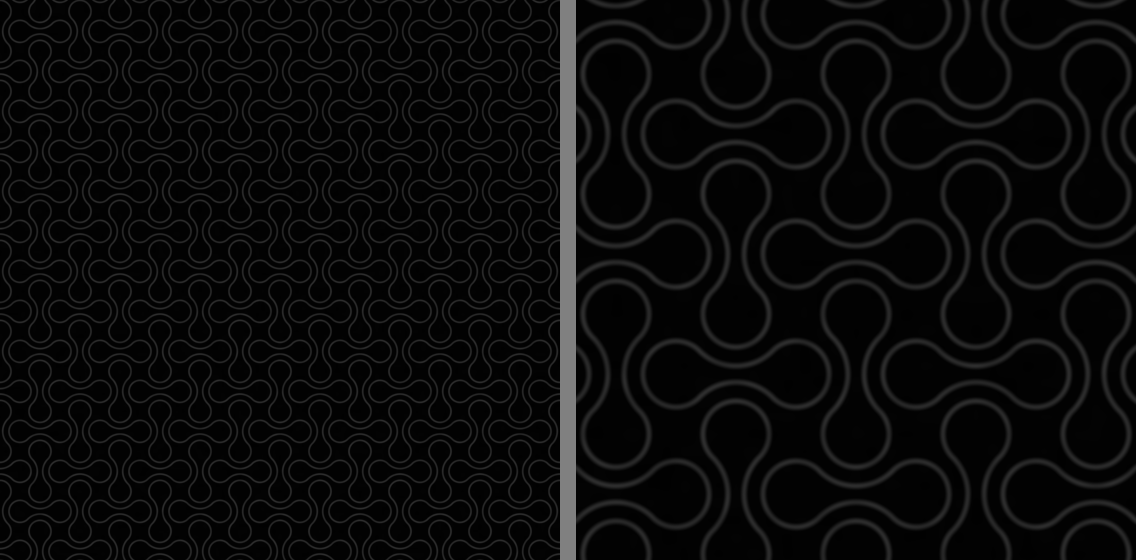
Left: the whole. Right: its middle third, enlarged.
Give the GLSL for this pattern, as a WebGL 1 fragment shader.

```glsl
precision highp float;
// Interlocking outlined dumbbells, alternately lying and standing, in faint
// grey on near black. Each outline is built from circular arcs centred on the
// cell edge midpoints; wrapped value noise makes the strokes slightly uneven.

uniform vec2 u_resolution;

#define CELLS 14.0            // dumbbells across and down, must be even
#define ROW_SHIFT 0.216       // height of the lowest row, in cells
#define LOBE_RADIUS 0.275     // round ends, in cells
#define STROKE_REACH 0.042    // centre of stroke to its faded edge, in cells
#define GROUND_TONE 0.008
#define STROKE_TONE 0.165
#define UNEVENNESS 0.22       // brightness variation along the strokes
#define GRAIN 0.006           // variation of the ground
#define NOISE_PER_CELL 7.0

float hash(vec2 p) {
  vec3 q = fract(vec3(p.xyx) * 0.1031);
  q += dot(q, q.yzx + 33.33);
  return fract((q.x + q.y) * q.z);
}

// Value noise whose lattice repeats after `period` units.
float wrappedNoise(vec2 p, float period) {
  vec2 i = floor(p);
  vec2 f = fract(p);
  vec2 w = f * f * (3.0 - 2.0 * f);
  vec2 lo = mod(i, period);
  vec2 hi = mod(i + 1.0, period);
  return mix(mix(hash(lo), hash(vec2(hi.x, lo.y)), w.x),
             mix(hash(vec2(lo.x, hi.y)), hash(hi), w.x), w.y);
}

// Distance to the nearest outline, in cells.
float outlineDistance(vec2 p) {
  vec2 site = floor(p + 0.5);
  vec2 q = abs(p - site);
  // Turn every second dumbbell so that its long axis lies along x.
  if (mod(site.x + site.y, 2.0) > 0.5) q = q.yx;

  float toOwnLobe = length(q - vec2(0.5, 0.0));
  float toNeighbourLobe = length(q - vec2(0.0, 0.5));

  // Neck zone: concave arc, concentric with the neighbour's round end.
  if (q.x + q.y < 0.5) {
    float neckRadius = sqrt(0.5) - LOBE_RADIUS;
    return min(abs(toNeighbourLobe - neckRadius),
               abs(toNeighbourLobe - LOBE_RADIUS));
  }
  // Between the necks only round ends meet.
  return abs(min(toOwnLobe, toNeighbourLobe) - LOBE_RADIUS);
}

void main() {
  vec2 uv = gl_FragCoord.xy / u_resolution;
  vec2 p = uv * CELLS - vec2(0.0, ROW_SHIFT);
  float pixel = CELLS / min(u_resolution.x, u_resolution.y);

  // Soft stroke, never narrower than the pixel grid can show.
  float reach = max(STROKE_REACH, 1.2 * pixel);
  float stroke = 1.0 - smoothstep(0.0, reach, outlineDistance(p));

  // Slight unevenness of stroke and ground.
  float noise = wrappedNoise(uv * CELLS * NOISE_PER_CELL,
                             CELLS * NOISE_PER_CELL) - 0.5;
  float strokeTone = STROKE_TONE * (1.0 + UNEVENNESS * noise);
  float groundTone = GROUND_TONE + GRAIN * noise;

  gl_FragColor = vec4(vec3(mix(groundTone, strokeTone, stroke)), 1.0);
}
```
